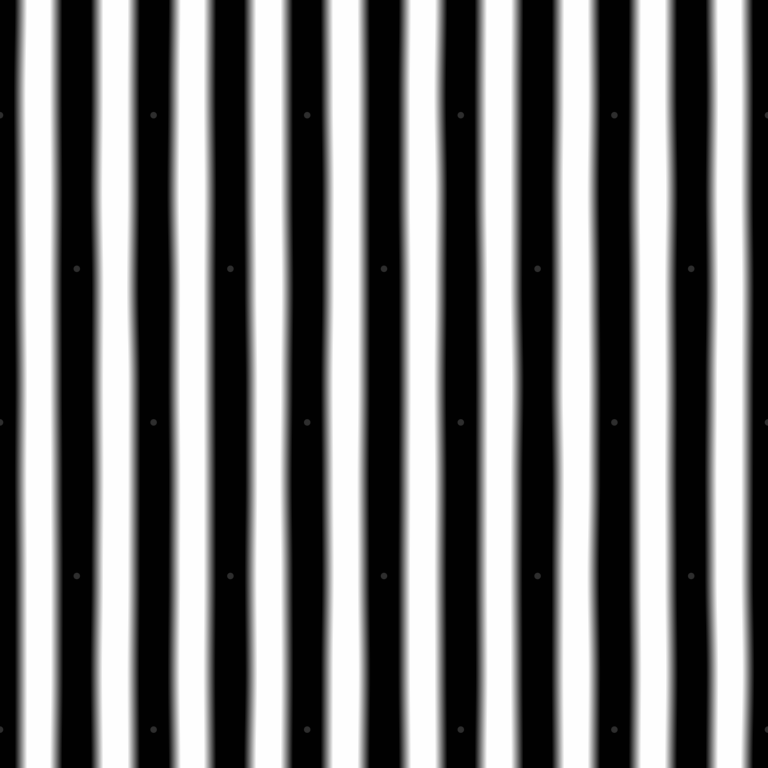
Write a three.js fragment shader that draws this pattern.

```glsl
varying vec2 vUv;

const float STRIPES = 10.0;          // dark stripes across
const float STRIPE_HALF = 0.0264;    // half width of a dark stripe
const float EDGE_BLUR = 0.0162;      // width of the soft edge ramp
const float WOBBLE = 0.0012;         // largest sideways drift of an edge
const float WOBBLE_KNOTS = 8.0;      // drift steps up the canvas
const float DOT_GRID = 5.0;          // dots per row, and rows
const float DOT_ROW_SHIFT = 0.25;    // height of the first row, in cells
const float DOT_RADIUS = 0.0042;
const float DOT_BLUR = 0.0022;
const vec3 DARK = vec3(0.003);
const vec3 LIGHT = vec3(0.997);
const vec3 DOT_COLOR = vec3(0.18);

float hash(vec2 p) {
  vec3 q = fract(vec3(p.xyx) * 0.1031);
  q += dot(q, q.yzx + 33.33);
  return fract((q.x + q.y) * q.z);
}

// Smooth noise from -1 to 1 along y, wrapping at the canvas height
float wrappedNoise(float y, float seed) {
  float t = y * WOBBLE_KNOTS;
  float knot = floor(t);
  float a = hash(vec2(mod(knot, WOBBLE_KNOTS), seed));
  float b = hash(vec2(mod(knot + 1.0, WOBBLE_KNOTS), seed));
  return mix(a, b, smoothstep(0.0, 1.0, t - knot)) * 2.0 - 1.0;
}

// 0 inside a dark stripe, 1 in the light gap
float stripeLight(vec2 uv) {
  float t = uv.x * STRIPES + 0.5;
  float id = mod(floor(t), STRIPES);
  float offset = (fract(t) - 0.5) / STRIPES;
  float side = step(0.0, offset);
  float drift = WOBBLE * wrappedNoise(uv.y, id * 2.0 + side + 1.0);
  float edge = abs(offset) - STRIPE_HALF - drift;
  return clamp(edge / EDGE_BLUR + 0.5, 0.0, 1.0);
}

// Small dots on the stripe centres, every other row moved by half a cell
float dotMask(vec2 uv) {
  vec2 cell = uv * DOT_GRID - vec2(0.0, DOT_ROW_SHIFT);
  float row = mod(floor(cell.y + 0.5), DOT_GRID);
  cell.x -= 0.5 * mod(row, 2.0);
  vec2 offset = (fract(cell + 0.5) - 0.5) / DOT_GRID;
  float d = length(offset) - DOT_RADIUS;
  return 1.0 - smoothstep(-0.5 * DOT_BLUR, 0.5 * DOT_BLUR, d);
}

void main() {
  vec3 color = mix(DARK, LIGHT, stripeLight(vUv));
  color = mix(color, DOT_COLOR, dotMask(vUv));
  gl_FragColor = vec4(color, 1.0);
}
```
